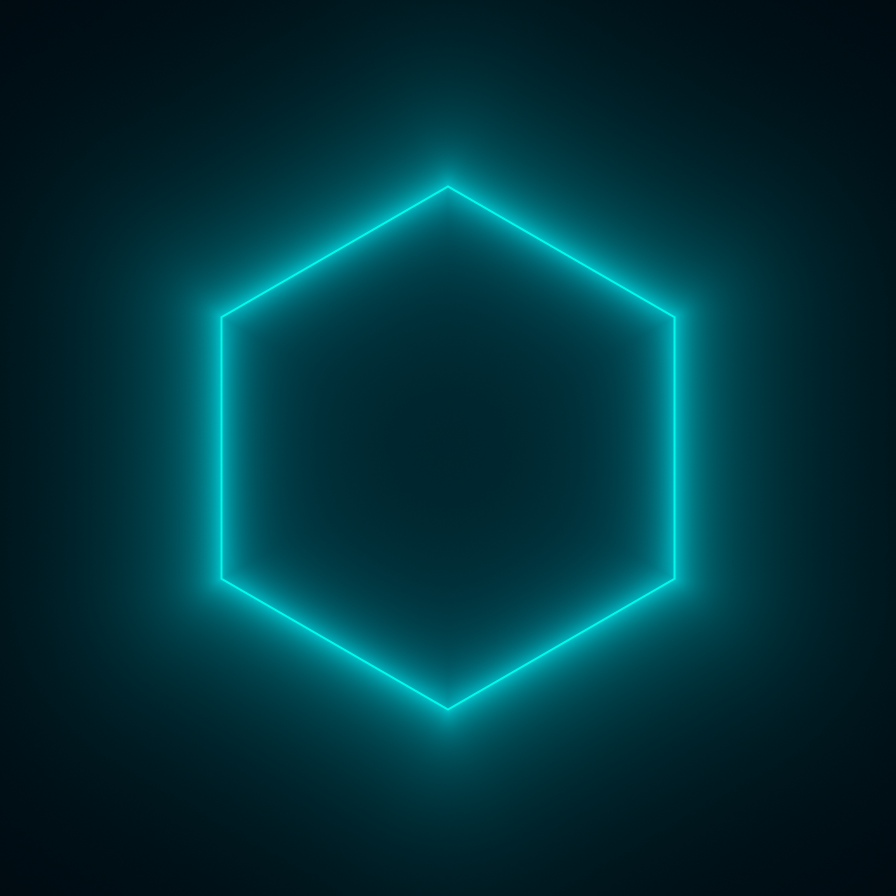
Give the GLSL for this background, as a Shadertoy shader.

```glsl
// A neon hexagon outline glowing on a dark teal ground.
// An exact hexagon distance drives a crisp line and layered exponential halos;
// a soft hexagon distance rounds the inner falloff, and a fine dither hides banding.

// Geometry, in units of the canvas
const float APOTHEM = 0.2528;
const float LINE_HALF_WIDTH = 0.0011;
const float CORNER_SOFTNESS = 0.025;

// Falloff lengths of the halos
const float TIGHT_REACH = 0.020;
const float OUTER_REACH = 0.130;
const float INNER_REACH = 0.080;

// Colours
const vec3 OUTER_BASE = vec3(0.0, 0.030, 0.055);
const vec3 INNER_BASE = vec3(0.0, 0.128, 0.160);
const vec3 OUTER_GLOW = vec3(0.0, 0.380, 0.400);
const vec3 INNER_GLOW = vec3(0.0, 0.230, 0.250);
const vec3 TIGHT_GLOW = vec3(0.0, 0.350, 0.345);
const vec3 LINE_COLOR = vec3(0.0, 0.980, 0.910);
const float DITHER = 1.5 / 255.0;

// Signed distance to a hexagon with upright left and right sides
float hexagonDistance(vec2 p, float apothem) {
    const vec3 k = vec3(-0.866025, 0.5, 0.577350);
    p = abs(p.yx);
    p -= 2.0 * min(dot(k.xy, p), 0.0) * k.xy;
    p -= vec2(clamp(p.x, -k.z * apothem, k.z * apothem), apothem);
    return length(p) * sign(p.y);
}

// Depth below the six sides, blended so that its contours have no creases
float softDepth(vec2 p) {
    float sum = 0.0;
    for (int i = 0; i < 6; i++) {
        float angle = radians(60.0 * float(i));
        vec2 normal = vec2(cos(angle), sin(angle));
        sum += exp(dot(p, normal) / CORNER_SOFTNESS);
    }
    return max(APOTHEM - CORNER_SOFTNESS * log(sum), 0.0);
}

float hash(vec2 p) {
    vec3 q = fract(vec3(p.xyx) * 0.1031);
    q += dot(q, q.yzx + 33.33);
    return fract((q.x + q.y) * q.z);
}

void mainImage(out vec4 fragColor, in vec2 fragCoord) {
    float size = min(iResolution.x, iResolution.y);
    vec2 p = (fragCoord - 0.5 * iResolution.xy) / size;
    float pixel = 1.0 / size;

    float d = hexagonDistance(p, APOTHEM);
    float edge = abs(d);

    // Broad halos on either side of the outline
    vec3 outside = OUTER_BASE + OUTER_GLOW * exp(-edge / OUTER_REACH);
    vec3 inside = INNER_BASE + INNER_GLOW * exp(-softDepth(p) / INNER_REACH);
    vec3 color = mix(inside, outside, smoothstep(-pixel, pixel, d));

    // Tight halo and the line itself
    color += TIGHT_GLOW * exp(-edge / TIGHT_REACH);
    float line = 1.0 - smoothstep(-0.6 * pixel, 0.6 * pixel, edge - LINE_HALF_WIDTH);
    color = mix(color, LINE_COLOR, line);

    // Grain on the lit channels
    color.gb += (hash(fragCoord) - 0.5) * DITHER;
    fragColor = vec4(clamp(color, 0.0, 1.0), 1.0);
}
```
